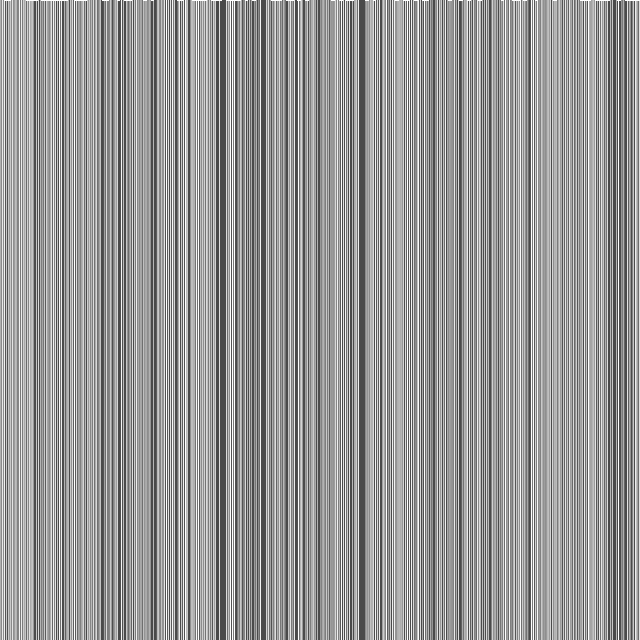
Give the GLSL for this pattern, as a Shadertoy shader.

```glsl
// Dense barcode of irregular vertical white lines on dark grey, notched along the top edge.

const float LINES       = 340.0;       // line slots across the canvas
const vec2  WIDTH_RANGE = vec2(0.30, 0.64); // white line width, in slots
const float JITTER      = 0.30;        // sideways scatter, in slots
const float DROP_CHANCE = 0.10;        // missing lines merge into wide dark bars
const float TONE_DRIFT  = 0.05;        // slow change of line width across
const float NOTCHES     = 170.0;       // notch slots along the top edge
const float NOTCH_DEPTH = 0.0016;      // in canvas heights
const float NOTCH_SHARE = 0.45;
const vec3  DARK        = vec3(0.29);
const vec3  LIGHT       = vec3(1.0);

float hash(float n, float seed) {
    vec2 p = fract(vec2(n, n + seed) * vec2(0.1031, 0.1137) + seed * 0.37);
    p += dot(p, p.yx + 33.33);
    return fract((p.x + p.y) * p.x * 7.13);
}

// Layered sines: broad lighter and darker zones
float toneDrift(float x) {
    return 0.5 * sin(x * 23.0 + 1.0) + 0.3 * sin(x * 51.0 + 2.4) + 0.2 * sin(x * 97.0);
}

// Share of the interval [a, b] that lies inside [lo, hi]
float overlap(float a, float b, float lo, float hi) {
    return max(min(b, hi) - max(a, lo), 0.0) / (b - a);
}

// White share of a pixel centred at x, both in slots: one jittered line per slot
float lineCoverage(float x, float pixel) {
    float a = x - 0.5 * pixel;
    float b = x + 0.5 * pixel;
    float first = floor(a) - 1.0;
    int count = int(min(floor(b) - first, 32.0)) + 2;
    float sum = 0.0;
    for (int i = 0; i < count; i++) {
        float id = first + float(i);
        if (hash(id, 3.0) < DROP_CHANCE) continue;
        float center = id + 0.5 + JITTER * (hash(id, 7.0) - 0.5);
        float width = mix(WIDTH_RANGE.x, WIDTH_RANGE.y, hash(id, 11.0))
                    + TONE_DRIFT * toneDrift(id / LINES);
        sum += overlap(a, b, center - 0.5 * width, center + 0.5 * width);
    }
    return min(sum, 1.0);
}

// Short white breaks where some bars stop before the top edge
float topNotch(vec2 uv, vec2 pixel) {
    float id = floor(uv.x * NOTCHES);
    float depth = overlap(uv.y - 0.5 * pixel.y, uv.y + 0.5 * pixel.y, 1.0 - NOTCH_DEPTH, 1.0);
    return depth * step(hash(id, 17.0), NOTCH_SHARE);
}

void mainImage(out vec4 fragColor, in vec2 fragCoord) {
    vec2 pixel = 1.0 / iResolution.xy;
    vec2 uv = fragCoord * pixel;
    float white = lineCoverage(uv.x * LINES, pixel.x * LINES);
    white = max(white, topNotch(uv, pixel));
    fragColor = vec4(mix(DARK, LIGHT, white), 1.0);
}
```
